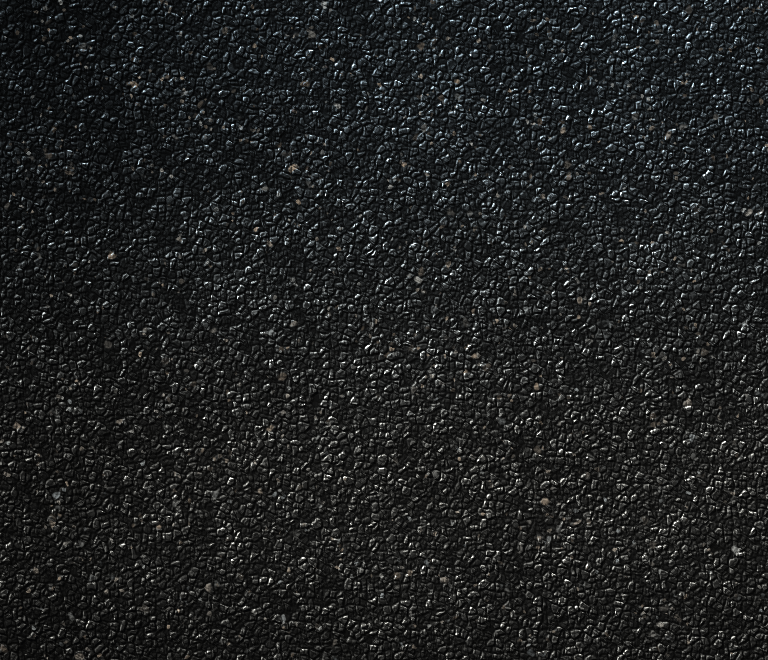
A WebGL 1 fragment shader for this texture:

```glsl
precision highp float;

uniform vec2 u_resolution;

const vec3 COOL_TINT = vec3(0.90, 1.02, 1.09);
const vec3 WARM_TINT = vec3(1.01, 1.01, 0.97);
const vec3 CHIP_WARM = vec3(0.50, 0.45, 0.39);
const vec3 CHIP_GREY = vec3(0.44, 0.46, 0.46);
const vec2 LIGHT_DIR = vec2(-0.6, 0.8);
const float BASE_LOG_TONE = -2.30;

vec2 hash2(vec2 p) {
  vec3 q = fract(p.xyx * vec3(0.1031, 0.1030, 0.0973));
  q += dot(q, q.yzx + 33.33);
  return fract((q.xx + q.yz) * q.zy);
}

// Nearest distance, second distance, and two random values of the cell
vec4 cellular(vec2 p) {
  vec2 cell = floor(p);
  vec2 local = fract(p);
  vec4 nearest = vec4(8.0, 8.0, 0.0, 0.0);
  for (int y = -1; y <= 1; y++) {
    for (int x = -1; x <= 1; x++) {
      vec2 offset = vec2(float(x), float(y));
      vec2 id = cell + offset + 64.0;
      float d = length(offset + hash2(id) - local);
      if (d < nearest.x) {
        nearest = vec4(d, nearest.x, hash2(id + 217.0));
      } else {
        nearest.y = min(nearest.y, d);
      }
    }
  }
  return nearest;
}

// Broad variation from layered rotated sines, about -1 to 1
float patches(vec2 p) {
  float sum = 0.0;
  float weight = 0.5;
  for (int i = 0; i < 4; i++) {
    sum += weight * sin(p.x + 1.7 * sin(p.y)) * cos(p.y + 1.3 * sin(p.x));
    p = mat2(1.28, 0.96, -0.96, 1.28) * p + 2.3;
    weight *= 0.7;
  }
  return sum;
}

vec2 roughen(vec2 p, float frequency, float amount) {
  return p + amount * vec2(sin(p.y * frequency + 2.0 * sin(p.x * frequency * 0.7)),
                           sin(p.x * frequency * 1.1 + 2.0 * sin(p.y * frequency * 0.6)));
}

// Rounded stones of random height separated by crevices
float stones(vec2 p, float density) {
  vec4 c = cellular(roughen(p * density, 2.7, 0.13));
  return smoothstep(0.0, 0.42, c.y - c.x) * mix(0.25, 1.0, c.z);
}

float surfaceHeight(vec2 p) {
  return 0.62 * stones(p, 84.0) + 0.38 * stones(p + 3.7, 142.0);
}

// Sparse pale chips: coverage in x, brightness in y, warmth in z
vec3 chips(vec2 p, float density, float share) {
  vec4 c = cellular(roughen(p * density, 3.1, 0.12));
  float radius = mix(0.22, 0.48, c.w);
  float inside = min(radius - c.x, 0.7 * (c.y - c.x));
  float coverage = smoothstep(-0.04, 0.17, inside) * step(1.0 - share, c.z);
  return vec3(coverage, mix(0.45, 1.1, fract(c.w * 7.3)), fract(c.w * 13.7));
}

vec3 addChips(vec3 color, vec3 chip, float shade) {
  vec3 pale = mix(CHIP_GREY, CHIP_WARM, chip.z) * chip.y * shade;
  return mix(color, max(color, pale), chip.x);
}

// Darker left side, upper left corner and lower edge
float illumination(vec2 uv) {
  float side = mix(0.76, 1.08, smoothstep(0.0, 0.45, uv.x));
  float corner = 1.0 - 0.25 * smoothstep(0.75, 0.0, length(uv - vec2(0.0, 1.0)));
  float lower = mix(0.78, 1.0, smoothstep(0.0, 0.2, uv.y));
  return side * corner * lower;
}

void main() {
  vec2 uv = gl_FragCoord.xy / u_resolution;
  vec2 p = gl_FragCoord.xy / u_resolution.y;

  // Relief lit from the upper left
  float height = surfaceHeight(p);
  float relief = height - surfaceHeight(p + LIGHT_DIR * 0.0034);
  float broad = patches(p * 9.0);
  float logTone = BASE_LOG_TONE + 1.5 * (height - 0.36) + 2.0 * relief + 0.12 * broad;
  float light = illumination(uv);
  vec3 tint = mix(WARM_TINT, COOL_TINT, smoothstep(0.25, 0.95, uv.y));
  vec3 color = exp(logTone) * light * tint;

  // Clustered stone chips in two sizes
  float cluster = smoothstep(-0.35, 0.9, patches(p * 17.0 + 4.0));
  float shade = clamp(0.85 + 1.1 * relief, 0.45, 1.25) * mix(0.7, 1.0, light);
  color = addChips(color, chips(p + 1.3, 68.0, 0.015 + 0.13 * cluster), shade);
  color = addChips(color, chips(p + 5.9, 112.0, 0.03 + 0.14 * cluster), shade);

  gl_FragColor = vec4(max(color, vec3(0.012, 0.017, 0.018)), 1.0);
}
```
